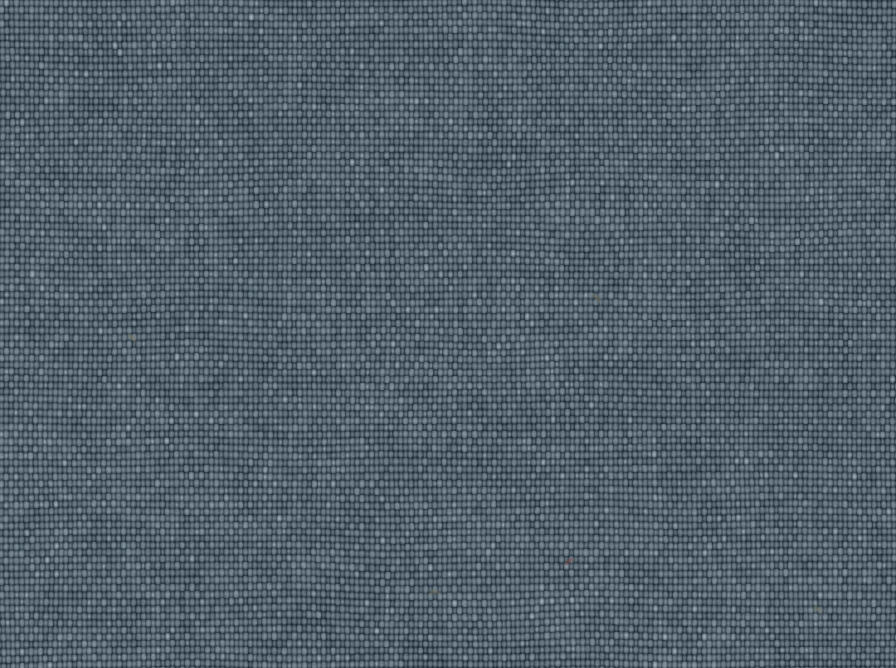
A WebGL 1 fragment shader for this texture:

```glsl
precision highp float;

uniform vec2 u_resolution;

#define THREADS vec2(184.0, 96.0)
#define BASE_COLOR vec3(0.304, 0.364, 0.404)
#define GAP_TONE -0.165
#define CROWN_TONE 0.155
#define WEFT_LIFT 0.10
#define UNDULATION 0.48
#define SLUB_AMOUNT 0.05
#define GRAIN_AMOUNT 0.07
#define GLINT_CHANCE 0.04
#define WOBBLE 0.3
#define FLECK_COUNT 5

const float PI = 3.14159;

float hash(vec2 p) {
    vec3 q = fract(vec3(p.xyx) * 0.1031);
    q += dot(q, q.yzx + 33.33);
    return fract((q.x + q.y) * q.z);
}

float noise(vec2 p) {
    vec2 i = floor(p);
    vec2 f = fract(p);
    f = f * f * (3.0 - 2.0 * f);
    float low = mix(hash(i), hash(i + vec2(1.0, 0.0)), f.x);
    float high = mix(hash(i + vec2(0.0, 1.0)), hash(i + 1.0), f.x);
    return mix(low, high, f.y);
}

// Rounded cross-section of a thread, 1 on its axis and 0 at its edge
float roundness(float across, float halfWidth) {
    float t = across / halfWidth;
    return max(1.0 - t * t, 0.0);
}

// Tone offset of a plain weave; p counts threads across and up
float weaveTone(vec2 p) {
    vec2 drift = vec2(noise(p * vec2(0.11, 0.06)), noise(p * vec2(0.05, 0.13) + 71.0));
    p += WOBBLE * (drift - 0.5) * 2.0;
    vec2 cell = floor(p);
    vec2 local = fract(p) - 0.5;

    // Uneven yarn thickness along each thread
    float weftSlub = noise(vec2(p.x * 0.15, cell.y * 3.7)) - 0.5;
    float warpSlub = noise(vec2(p.y * 0.15, cell.x * 3.7 + 300.0)) - 0.5;

    // Both threads rise and dive in turn; the higher one is seen
    float parity = 1.0 - 2.0 * mod(cell.x + cell.y, 2.0);
    float weft = 0.6 * roundness(local.y, 0.52 + 0.1 * weftSlub);
    float warp = 0.6 * roundness(local.x, 0.48 + 0.1 * warpSlub);
    weft += UNDULATION * parity * cos(PI * local.x) + WEFT_LIFT;
    warp -= UNDULATION * parity * cos(PI * local.y) + WEFT_LIFT;
    float relief = smoothstep(0.1, 1.25, max(weft, warp));
    float tone = mix(GAP_TONE, CROWN_TONE, relief);

    // Dye, fibres and occasional shiny crowns
    bool weftOnTop = weft > warp;
    vec2 run = weftOnTop ? p : p.yx + 300.0;
    tone += SLUB_AMOUNT * (weftOnTop ? weftSlub : warpSlub);
    tone += 0.07 * (hash(cell + 17.0) - 0.5);
    tone += GRAIN_AMOUNT * (noise(run * vec2(1.4, 3.5)) - 0.5);
    float glint = step(1.0 - GLINT_CHANCE, hash(cell + 211.0));
    return tone + 0.12 * glint * exp(-10.0 * dot(local, local));
}

// Short stray fibres caught in the cloth
vec3 addFlecks(vec3 color, vec2 p) {
    for (int i = 0; i < FLECK_COUNT; i++) {
        float id = float(i) * 13.0 + 5.0;
        vec2 center = THREADS * vec2(hash(vec2(id, 2.0)), hash(vec2(id, 9.0)));
        float angle = 1.2 * (hash(vec2(id, 4.0)) - 0.5);
        vec2 axis = vec2(cos(angle), sin(angle));
        vec2 d = p - center;
        vec2 q = vec2(dot(d, axis), dot(d, vec2(-axis.y, axis.x)));
        q.y += 0.15 * q.x * q.x;
        float mask = 1.0 - smoothstep(0.3, 1.0, length(q / vec2(1.5, 0.5)));
        vec3 tint = i == 0 ? vec3(0.48, 0.27, 0.28) : vec3(0.49, 0.48, 0.40);
        color = mix(color, tint, 0.5 * mask);
    }
    return color;
}

void main() {
    vec2 threadsPerPixel = THREADS / u_resolution;
    vec2 p = gl_FragCoord.xy * threadsPerPixel;

    // Four samples per pixel soften the thread edges
    float tone = 0.0;
    for (int i = 0; i < 4; i++) {
        float k = float(i);
        vec2 offset = vec2(mod(k, 2.0), floor(k * 0.5)) * 0.5 - 0.25;
        tone += 0.25 * weaveTone(p + offset * threadsPerPixel);
    }

    // Broad, faint shading of the cloth
    tone += 0.012 * (noise(p * vec2(0.04, 0.08) + 40.0) - 0.5);
    vec3 color = addFlecks(BASE_COLOR + tone, p);
    gl_FragColor = vec4(clamp(color, 0.0, 1.0), 1.0);
}
```
